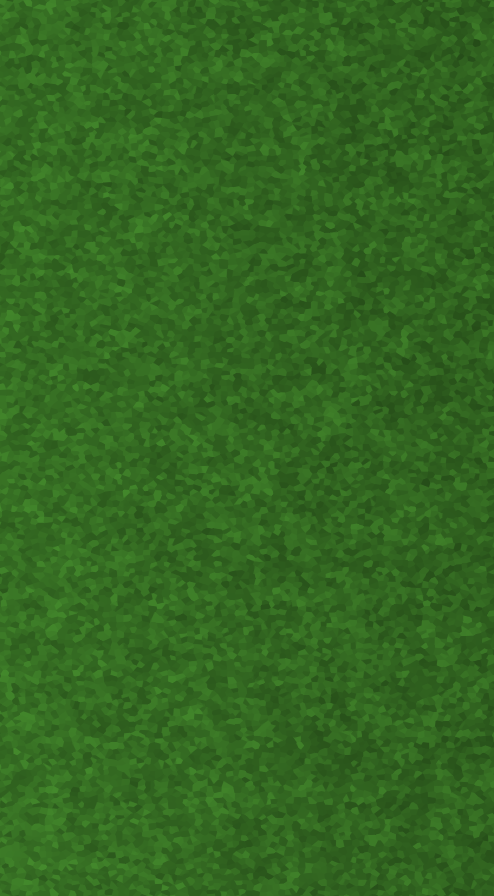
Write a Shadertoy shader that draws this texture.

```glsl
#define CELLS vec2(76.0, 90.0)      // cells per canvas width, across and up
#define JITTER 0.95                 // irregularity of the cell centres
#define EDGE_SOFTNESS 0.20          // blend width between cells, in cells
#define PATCH_SCALE vec2(0.37, 0.62) // clump frequency, per cell
#define PATCH_CONTRAST 0.17
#define CELL_CONTRAST 0.34
#define SIDE_SHADE 0.13             // light falloff from left to right
#define TOP_SHADE 0.02              // light falloff towards the top
#define GRASS vec3(0.200, 0.408, 0.130)

// Integer hash giving two values in 0..1
vec2 hash2(vec2 p) {
    uvec2 v = uvec2(ivec2(p) + 4096) * 1664525u + 1013904223u;
    v.x += v.y * 1664525u;
    v.y += v.x * 1664525u;
    v ^= v >> 16u;
    v.x += v.y * 1664525u;
    v.y += v.x * 1664525u;
    v ^= v >> 16u;
    return vec2(v & 65535u) / 65535.0;
}

float valueNoise(vec2 p) {
    vec2 i = floor(p);
    vec2 f = fract(p);
    f = f * f * (3.0 - 2.0 * f);
    float low = mix(hash2(i).x, hash2(i + vec2(1, 0)).x, f.x);
    float high = mix(hash2(i + vec2(0, 1)).x, hash2(i + vec2(1, 1)).x, f.x);
    return mix(low, high, f.y);
}

// Flat brightness of one cell: clump tone plus its own variation
float cellTone(vec2 id) {
    float clump = valueNoise(id * PATCH_SCALE + 301.0) - 0.5;
    float own = hash2(id + 517.0).x;
    own = mix(own, own * own * own, 0.35) - 0.41;
    return PATCH_CONTRAST * clump + CELL_CONTRAST * own;
}

// Voronoi mosaic, blended across the border of the two nearest cells
float mosaic(vec2 p) {
    vec2 home = floor(p);
    vec2 nearId = home, nextId = home;
    float nearDist = 9.0, nextDist = 9.0;
    for (int y = -2; y <= 2; y++) {
        for (int x = -2; x <= 2; x++) {
            vec2 id = home + vec2(x, y);
            vec2 centre = id + 0.5 + JITTER * (hash2(id) - 0.5);
            float d = length(centre - p);
            if (d < nearDist) {
                nextDist = nearDist;
                nextId = nearId;
                nearDist = d;
                nearId = id;
            } else if (d < nextDist) {
                nextDist = d;
                nextId = id;
            }
        }
    }
    float inside = smoothstep(-EDGE_SOFTNESS, EDGE_SOFTNESS, nextDist - nearDist);
    return mix(cellTone(nextId), cellTone(nearId), inside);
}

void mainImage(out vec4 fragColor, in vec2 fragCoord) {
    vec2 uv = fragCoord / iResolution.xy;
    vec2 p = fragCoord / iResolution.x * CELLS;

    // Broad light across the lawn
    float light = 1.0 - SIDE_SHADE * (uv.x - 0.5) - TOP_SHADE * (uv.y - 0.5);

    fragColor = vec4(GRASS * (light + mosaic(p)), 1.0);
}
```
